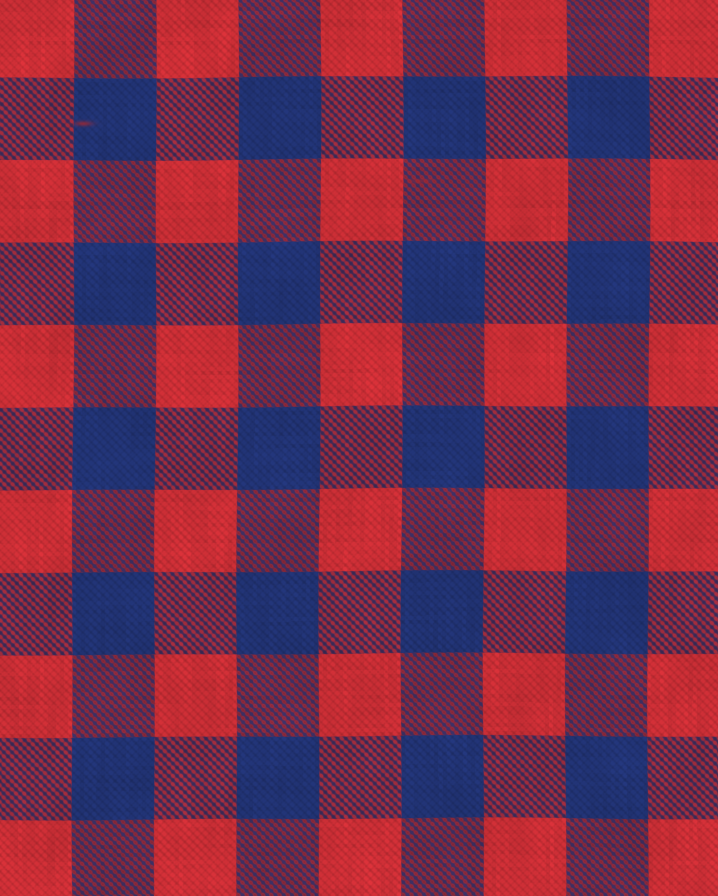
Give the GLSL for this texture, as a Shadertoy shader.

```glsl
const float PI = 3.14159265;
const vec3 RED = vec3(0.83, 0.188, 0.218);
const vec3 BLUE = vec3(0.135, 0.208, 0.475);
const vec2 REPEAT = vec2(0.1836, 0.184);
const vec2 ORIGIN = vec2(0.0815, 0.086);
const float THREADS = 40.0; // threads per repeat

float hash(float n) {
    return fract(sin(n * 127.1) * 4375.85);
}

// Slow drift of the threads across the cloth
vec2 wander(vec2 p) {
    return 0.0012 * vec2(sin(p.y * 5.0 + 0.6) + 0.5 * sin(p.y * 17.0 + p.x * 6.0),
                         sin(p.x * 7.0 + 1.0) + 0.5 * sin(p.x * 19.0 + p.y * 5.0));
}

// 1 over the first half of each repeat, 0 over the second
float stripe(float t, float blur) {
    float d = abs(fract(t + 0.25) - 0.5) - 0.25;
    return 1.0 - smoothstep(-blur, blur, d);
}

// Crossing pattern, leaning along one diagonal
float weave(vec2 t) {
    return 0.32 * cos(PI * (t.x - t.y)) - 0.68 * cos(PI * (t.x + t.y));
}

// Short thick spot in a horizontal yarn
float slub(vec2 p, vec2 center, vec2 size) {
    vec2 d = (p - center) / size;
    return exp(-dot(d, d));
}

// Uneven brightness of one yarn along its length
float yarn(float index, float along, float seed) {
    float r = hash(index + seed);
    return (r - 0.5) + 0.4 * sin(along * 45.0 + r * 40.0);
}

void mainImage(out vec4 fragColor, in vec2 fragCoord) {
    vec2 p = fragCoord / iResolution.y;
    vec2 cell = (p + wander(p) - ORIGIN) / REPEAT;
    vec2 thread = cell * THREADS;
    vec2 index = floor(thread);
    float blur = 0.8 / (iResolution.y * REPEAT.y);

    // Yarn colours in both directions
    float warpBlue = stripe(cell.x, blur);
    float weftBlue = stripe(cell.y, blur);
    vec3 warp = mix(RED, BLUE, warpBlue) * (1.0 + 0.07 * yarn(index.x, p.y, 3.0));
    vec3 weft = mix(RED, BLUE, weftBlue) * (1.0 + 0.07 * yarn(index.y, p.x, 71.0));

    // Interlacing
    float over = weave(thread);
    float cover = mix(0.22, 0.82, smoothstep(-0.75, 0.75, over));
    vec3 color = mix(weft, warp, cover);

    // Rounded threads, dark gaps and darker mixed squares
    float gap = 0.5 + 0.5 * cos(2.0 * PI * thread.x) * cos(2.0 * PI * thread.y);
    color *= 0.96 + 0.07 * over - 0.05 * gap;
    color *= 1.0 - 0.09 * abs(warpBlue - weftBlue);

    // Soft mottling
    color *= 1.0 + 0.015 * sin(p.x * 31.0 + 2.0 * sin(p.y * 23.0))
                 + 0.012 * sin(p.y * 47.0 + 2.0 * sin(p.x * 37.0));

    // Stray red flecks
    float fleck = 0.7 * slub(p, vec2(0.093, 0.862), vec2(0.010, 0.0028))
                + 0.5 * slub(p, vec2(0.469, 0.798), vec2(0.014, 0.0025));
    color = mix(color, RED * 0.8, fleck);

    fragColor = vec4(clamp(color, 0.0, 1.0), 1.0);
}
```
